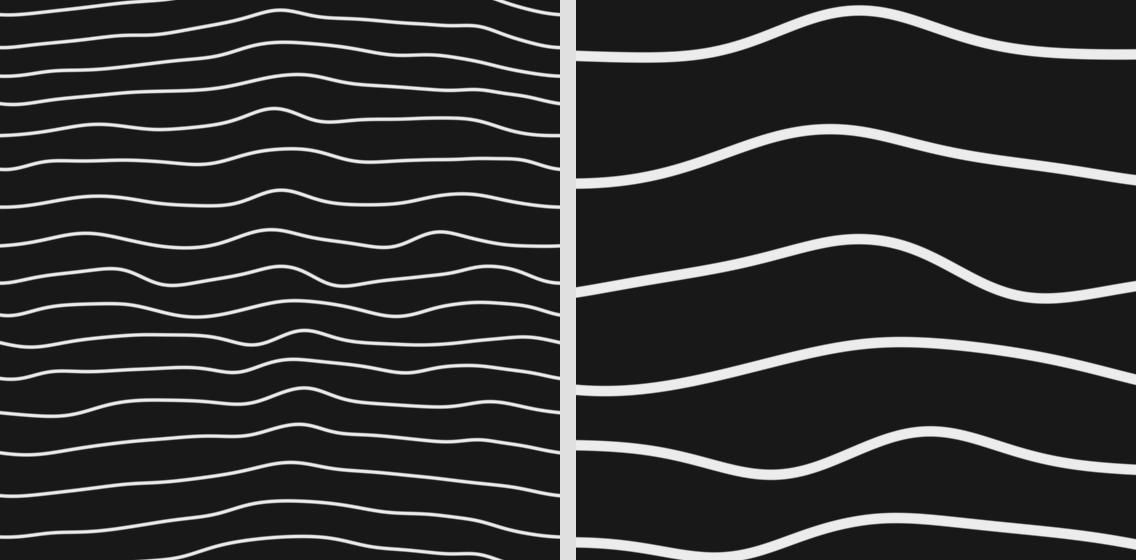
Left: the whole. Right: its middle third, enlarged.
Write a Shadertoy shader that draws this pattern.

```glsl
// Seamless tile of sixteen pale hand-drawn wavy lines on a near-black ground.

#define ROWS 16.0          // lines down the tile
#define WAVES 3.0          // crests across the tile
#define HALF_WIDTH 0.0031  // half the line thickness
#define SWAY 0.018         // height of the ordinary waves
#define SWELL 0.030        // height of the broad central rise
#define RIPPLE 0.011       // height of the small crest near the right side
#define BUNCHING 0.0117    // uneven spacing of the rows
#define PHASE_SPREAD 1.5   // how far crests drift between rows
#define WARP 2.2           // stretching of waves along a row
#define GROUND vec3(0.094)
#define INK vec3(0.92, 0.925, 0.92)

const float TAU = 6.2831853;

float hash(vec2 p) {
    vec3 q = fract(vec3(p.xyx) * 0.1031);
    q += dot(q, q.yzx + 33.33);
    return fract((q.x + q.y) * q.z);
}

float signedHash(float row, float salt) {
    return 2.0 * hash(vec2(row + 3.0, salt)) - 1.0;
}

// One-dimensional gradient noise that repeats after `period` cells.
float gradientNoise(float x, float period, float row) {
    float cell = floor(x);
    float t = x - cell;
    float left = signedHash(row, mod(cell, period) + 41.0) * t;
    float right = signedHash(row, mod(cell + 1.0, period) + 41.0) * (t - 1.0);
    float blend = t * t * t * (t * (t * 6.0 - 15.0) + 10.0);
    return 2.0 * mix(left, right, blend);
}

// Height of one line; rows are counted from the top.
float lineHeight(float x, float row) {
    float turn = TAU * row / ROWS;
    float base = 1.018 - row / ROWS - BUNCHING * cos(2.0 * turn);

    // Broad rise, strongest around the top and bottom of the tile
    float swell = 0.5 + 0.5 * cos(turn);
    float rise = SWELL * swell * cos(TAU * (x - 0.55));

    // Regular waves, tallest in the middle, with drifting crests
    float phase = PHASE_SPREAD * signedHash(row, 7.0)
                + WARP * gradientNoise(x * 4.0, 4.0, row);
    float envelope = 0.83 - 0.17 * cos(TAU * x);
    float strength = mix(1.0, 0.4, swell) * (0.9 + 0.2 * signedHash(row, 13.0));
    float sway = SWAY * envelope * strength * cos(TAU * WAVES * (x - 0.18) + phase);

    // Narrow crest of varying height
    float offset = (fract(x - 0.355) - 0.5) / 0.045;
    float ripple = RIPPLE * hash(vec2(row, 23.0)) * exp(-offset * offset);

    return base + rise + sway + ripple;
}

// Distance to a line, corrected for slope and wrapped vertically.
float lineDistance(vec2 p, float row) {
    const float STEP = 0.002;
    float y = lineHeight(p.x, row);
    float slope = (lineHeight(p.x + STEP, row) - y) / STEP;
    float gap = fract(p.y - y + 0.5) - 0.5;
    return abs(gap) * inversesqrt(1.0 + slope * slope);
}

void mainImage(out vec4 fragColor, in vec2 fragCoord) {
    vec2 p = fragCoord / iResolution.y;
    float edge = 1.0 / iResolution.y;

    float nearest = 1.0;
    for (float row = 0.0; row < ROWS; row++) {
        nearest = min(nearest, lineDistance(p, row));
    }

    float ink = 1.0 - smoothstep(HALF_WIDTH - edge, HALF_WIDTH + edge, nearest);
    fragColor = vec4(mix(GROUND, INK, ink), 1.0);
}
```
